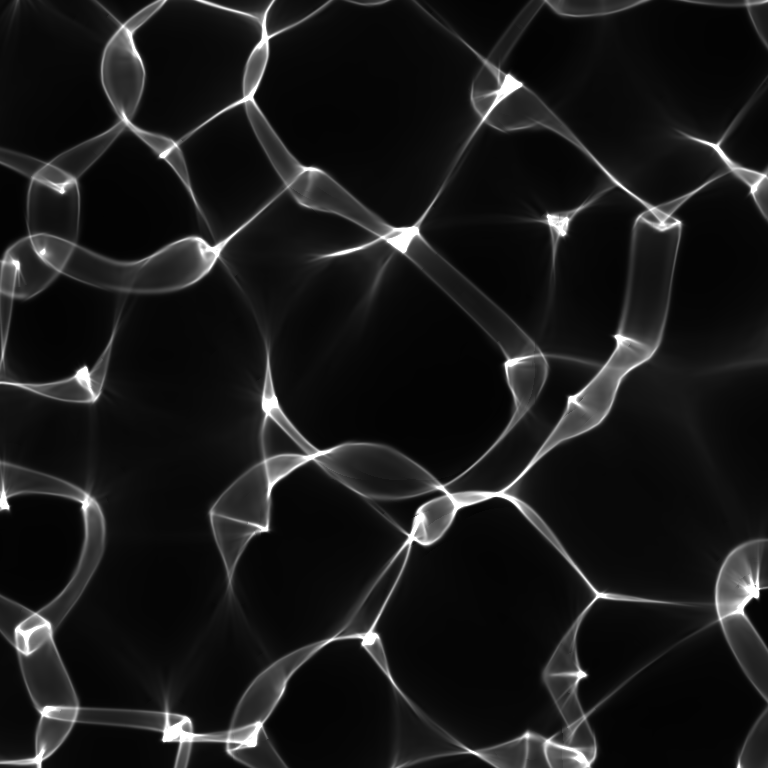
Reproduce this texture procedurally as a WebGL 1 fragment shader.

```glsl
precision highp float;

// Caustic network: light refracted by a random spline surface onto a dark floor.
// Surface blocks near each pixel are expanded to third order, and their samples
// are added as Gaussian spots stretched by the local Jacobian.

uniform vec2 u_resolution;

float hash(vec2 p) {
  return fract(sin(dot(p, vec2(127.1, 311.7))) * 43758.5453);
}

// Random heights of four lattice knots, one above the other
vec4 knots(vec2 p) {
  vec4 h = vec4(hash(p), hash(p + vec2(0.0, 1.0)),
                hash(p + vec2(0.0, 2.0)), hash(p + vec2(0.0, 3.0)));
  return 1.4 * (2.0 * h - 1.0);
}

// Cubic B-spline weights and their first three derivatives
vec4 spline0(float t) {
  float r = 1.0 - t;
  return vec4(r * r * r, (3.0 * t - 6.0) * t * t + 4.0,
              (3.0 * r - 6.0) * r * r + 4.0, t * t * t) / 6.0;
}

vec4 spline1(float t) {
  float r = 1.0 - t;
  return 0.5 * vec4(-r * r, (3.0 * t - 4.0) * t, (4.0 - 3.0 * r) * r, t * t);
}

vec4 spline2(float t) {
  return vec4(1.0 - t, 3.0 * t - 2.0, 1.0 - 3.0 * t, t);
}

const vec4 SPLINE3 = vec4(-1.0, 3.0, -3.0, 1.0);

// Light of one sample at distance d from its landing point, in sample widths;
// j is the symmetric Jacobian as (xx, xy, yy)
float spot(vec2 d, vec3 j) {
  float blur = 0.0085;
  float xx = 0.3 * (j.x * j.x + j.y * j.y) + blur;
  float xy = 0.3 * j.y * (j.x + j.z);
  float yy = 0.3 * (j.y * j.y + j.z * j.z) + blur;
  float det = max(xx * yy - xy * xy, 0.00001);
  float falloff = (yy * d.x * d.x - 2.0 * xy * d.x * d.y + xx * d.y * d.y) / det;
  return exp(-0.5 * falloff) / (6.28318 * sqrt(det));
}

// Light of the nine samples of a block, with the third derivatives of its
// height as (xxx, xxy, xyy, yyy)
float blockLight(vec2 miss, vec3 j, vec4 third) {
  float light = 0.0;
  for (int y = -1; y <= 1; y++) {
    for (int x = -1; x <= 1; x++) {
      vec2 e = vec2(float(x), float(y)) / 6.0;
      vec3 bend = third.xyz * e.x + third.yzw * e.y;
      vec3 halfway = j + 0.5 * bend;
      vec2 landing = miss + halfway.xy * e.x + halfway.yz * e.y;
      light += spot(6.0 * landing, j + bend);
    }
  }
  return light;
}

// Light from the lattice cell whose 4 by 4 knots are given
float cellLight(mat4 heights, vec2 fromPixel) {
  float light = 0.0;
  for (int bx = 0; bx < 2; bx++) {
    float tx = 0.25 + 0.5 * float(bx);
    vec4 h0 = heights * spline0(tx);
    vec4 h1 = heights * spline1(tx);
    vec4 h2 = heights * spline2(tx);
    vec4 h3 = heights * SPLINE3;
    for (int by = 0; by < 2; by++) {
      float ty = 0.25 + 0.5 * float(by);
      vec2 offset = fromPixel + vec2(tx, ty);
      if (dot(offset, offset) < 2.25) {
        vec4 v0 = spline0(ty);
        vec4 v1 = spline1(ty);
        vec4 v2 = spline2(ty);
        vec2 miss = offset + vec2(dot(h1, v0), dot(h0, v1));
        vec3 j = vec3(1.0 + dot(h2, v0), dot(h1, v1), 1.0 + dot(h0, v2));
        // Skip blocks that land too far away
        if (length(miss) < 0.4 * length(vec4(j, j.y)) + 0.15) {
          vec4 third = vec4(dot(h3, v0), dot(h2, v1), dot(h1, v2), dot(h0, SPLINE3));
          light += blockLight(miss, j, third);
        }
      }
    }
  }
  return light;
}

void main() {
  // Position on the floor, in lattice cells
  vec2 pixel = 14.0 * gl_FragCoord.xy / min(u_resolution.x, u_resolution.y);
  vec2 corner = floor(pixel + 0.5) - 2.0;

  // Slide a window of knots along four rows of cells
  float light = 0.0;
  for (int row = 0; row < 4; row++) {
    mat4 heights = mat4(0.0);
    for (int column = 0; column < 7; column++) {
      vec2 knot = corner + vec2(float(column), float(row));
      heights = mat4(heights[1], heights[2], heights[3], knots(knot));
      if (column > 2) {
        light += cellLight(heights, knot - vec2(3.0, 0.0) - pixel);
      }
    }
  }

  // Linear exposure, clipped to white at the brightest foci
  gl_FragColor = vec4(vec3(min(0.105 * light, 1.0)), 1.0);
}
```
